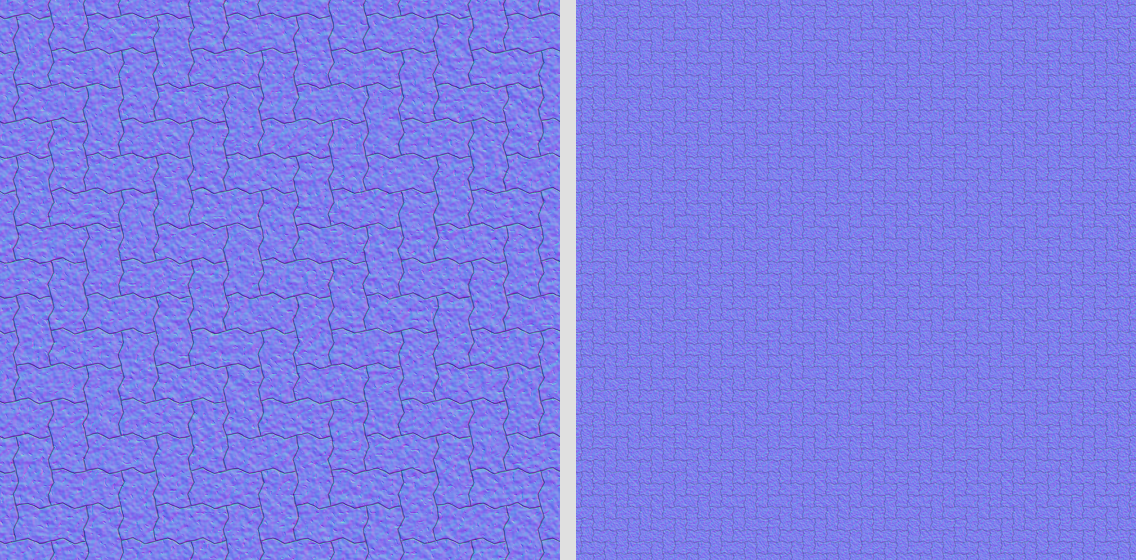
Left, the tile; right, the same tile 3 across and 3 down.
Reproduce this texture map procedurally as a WebGL 2 fragment shader.

```glsl
#version 300 es
precision highp float;

uniform vec2 u_resolution;
out vec4 fragColor;

#define CELLS 16.0                    // half-paver cells per side, multiple of 4
#define GRID_SHIFT vec2(0.458, 0.542) // joint offset in cells
#define ZIGZAG 0.080                  // joint swing in cells
#define JOINT_WIDTH 0.034             // half width in cells
#define JOINT_DEPTH 0.014             // in cells
#define JOINT_SHADE 0.32              // darkening at the bottom
#define LUMPS vec3(32.0, 66.0, 150.0) // grain sizes per canvas
#define ROUGHNESS vec3(0.07, 0.12, 0.11) // slope of each size
#define PIT_DEPTH 0.10
#define RELIEF vec2(0.85, 1.15)       // slope strength across and up
#define SAMPLE_STEP 0.0008            // slope sampling distance
#define BLUE_SCALE 0.87

float hash(vec2 cell, float seed) {
    uvec3 q = uvec3(cell, seed) * uvec3(1597u, 3812u, 9277u);
    uint h = (q.x ^ (q.y << 7) ^ q.z) * 74531u;
    h = (h ^ (h >> 15)) * 69069u;
    h = (h ^ (h >> 13)) * 91813u;
    return float((h ^ (h >> 16)) & 65535u) / 65536.0;
}

float cornerRamp(vec2 cell, vec2 offset, float period, float seed) {
    float angle = 6.28318 * hash(mod(cell, period), seed);
    return dot(vec2(cos(angle), sin(angle)), offset);
}

// Gradient noise that wraps after one canvas
float noise(vec2 uv, float period, float seed) {
    vec2 p = uv * period;
    vec2 i = floor(p);
    vec2 f = p - i;
    vec2 s = f * f * f * (f * (f * 6.0 - 15.0) + 10.0);
    vec2 e = vec2(1.0, 0.0);
    float low = mix(cornerRamp(i, f, period, seed),
                    cornerRamp(i + e.xy, f - e.xy, period, seed), s.x);
    float high = mix(cornerRamp(i + e.yx, f - e.yx, period, seed),
                     cornerRamp(i + e.xx, f - e.xx, period, seed), s.x);
    return mix(low, high, s.y);
}

// One zigzag per cell: up to +1, down to -1, back to 0
float zigzag(float t) {
    t = fract(t);
    return clamp(t * 3.0, 0.0, 1.0)
         - clamp((t - 0.34) * 6.0, 0.0, 2.0)
         + clamp((t - 0.67) * 3.0, 0.0, 1.0);
}

// Depth from 0 to 1 of the herringbone joints
float jointGroove(vec2 uv) {
    vec2 p = uv * CELLS - GRID_SHIFT;
    vec2 q = p - ZIGZAG * vec2(zigzag(-p.y), zigzag(p.x));
    q += 0.03 * noise(uv, 70.0, 6.0);
    vec2 cell = floor(q);
    vec2 line = floor(q + 0.5);
    vec2 offset = q - line;
    // Left walls are worn to a gentler slope
    vec2 width = JOINT_WIDTH * vec2(offset.x < 0.0 ? 1.3 : 0.9, 1.0);
    vec2 groove = 1.0 - smoothstep(vec2(0.0), width, abs(offset));
    // Drop the lines that would cut a paver in two
    if (mod(line.x - cell.y, 4.0) == 1.0) groove.x = 0.0;
    if (mod(cell.x - line.y, 4.0) == 2.0) groove.y = 0.0;
    return max(groove.x, groove.y);
}

float surfaceHeight(vec2 uv) {
    // Stone grain; the diagonal lattice still wraps and hides the grid
    vec2 diagonal = vec2(uv.x + uv.y, uv.y - uv.x);
    vec3 grain = vec3(noise(diagonal, LUMPS.x, 1.0),
                      noise(diagonal, LUMPS.y, 2.0),
                      noise(uv, LUMPS.z, 3.0)) / LUMPS;
    grain.xy *= 0.707;
    float height = dot(ROUGHNESS, grain);

    // Scattered pits
    float pits = smoothstep(0.25, 0.55, noise(uv, 125.0, 4.0));
    height -= PIT_DEPTH * pits / 125.0;

    // Joints with uneven depth
    float wear = 1.0 + 0.6 * noise(uv, 90.0, 5.0);
    return height - JOINT_DEPTH * wear * jointGroove(uv) / CELLS;
}

void main() {
    vec2 uv = gl_FragCoord.xy / u_resolution;
    vec2 e = vec2(SAMPLE_STEP, 0.0);
    vec2 slope = vec2(surfaceHeight(uv + e.xy) - surfaceHeight(uv - e.xy),
                      surfaceHeight(uv + e.yx) - surfaceHeight(uv - e.yx))
               / (2.0 * SAMPLE_STEP);

    // Encode the surface normal as colour, darker inside the joints
    vec3 normal = normalize(vec3(-slope * RELIEF, 1.0));
    vec3 color = 0.5 + 0.5 * normal * vec3(1.0, 1.0, BLUE_SCALE);
    fragColor = vec4(color * (1.0 - JOINT_SHADE * jointGroove(uv)), 1.0);
}
```
